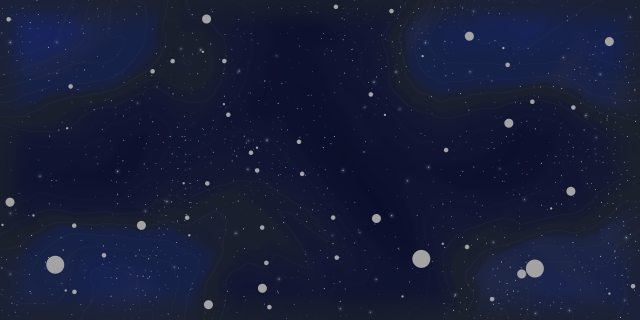
Give the GLSL for this texture, as a WebGL 2 fragment shader.

```glsl
#version 300 es
precision highp float;
// Night sky: dark navy centre with blue contoured clouds towards the corners,
// built from warped layered sines and cut into faint terraces. Flat grey discs,
// clustered pinpoint stars and soft glowing stars are scattered on jittered grids.
uniform vec2 u_resolution;
out vec4 fragColor;

#define DEEP   vec3(0.035, 0.052, 0.160)
#define NAVY   vec3(0.070, 0.088, 0.200)
#define SLATE  vec3(0.110, 0.128, 0.175)
#define BLUE   vec3(0.085, 0.128, 0.280)
#define BRIGHT vec3(0.090, 0.140, 0.365)
#define HAZE   vec3(0.140, 0.162, 0.275)
#define DISC   vec3(0.640)
#define LEVELS 8.0
#define LINE_WIDTH 0.0022
#define DISC_SIZE 0.056
#define DUST_SHARE 0.42
#define GLOW_SHARE 0.30

vec3 hash3(vec2 cell, float seed) {
  vec3 v = fract(vec3(cell.xyx) * vec3(0.1031, 0.1030, 0.0973) + seed * 0.1373);
  v += dot(v, v.yxz + 33.33);
  return fract((v.xxy + v.yzz) * v.zyx);
}

// Layered sines with a growing domain warp, roughly -1 to 1.
float waves(vec2 p) {
  float sum = 0.0, amp = 0.6;
  mat2 turn = mat2(0.8, 0.6, -0.6, 0.8);
  for (int i = 0; i < 4; i++) {
    p += 0.55 * sin(p.yx * 1.3 + vec2(1.7, 4.1) + float(i));
    sum += amp * sin(p.x) * cos(p.y * 0.9 + 0.6);
    p = turn * p * 1.75;
    amp *= 0.48;
  }
  return sum;
}

float coverage(float dist, float radius, float px) {
  return clamp((radius - dist) / px + 0.5, 0.0, 1.0);
}

// Pinpoint stars, gathered where the slow waves are high.
float dust(vec2 p, float cell, float seed, float px) {
  vec2 id = floor(p / cell);
  vec3 place = hash3(id, seed);
  vec3 kind = hash3(id, seed + 5.0);
  vec2 centre = (id + 0.2 + 0.6 * place.xy) * cell;
  float cluster = smoothstep(-0.5, 0.6, waves(id * cell * 5.0 + 11.0));
  float present = step(place.z, DUST_SHARE * (0.12 + 0.88 * cluster));
  float light = 0.10 + 0.50 * kind.x * kind.x;
  return present * light * coverage(length(p - centre), 0.0011 + 0.0006 * kind.y, px);
}

// Stars with a small core and a wide soft halo.
float glow(vec2 p, float cell, float seed, float px) {
  vec2 id = floor(p / cell);
  vec3 place = hash3(id, seed);
  float power = hash3(id, seed + 3.0).x;
  float d = length(p - (id + 0.2 + 0.6 * place.xy) * cell);
  float halo = 0.17 * exp(-d * d / 0.00004);
  return step(place.z, GLOW_SHARE) * (0.4 + 0.6 * power)
       * (halo + 0.45 * coverage(d, 0.0016, px));
}

// Flat discs: each tier halves the cell and the radius.
float discs(vec2 p, float px) {
  vec4 share = vec4(0.50, 0.31, 0.20, 0.025);
  float mask = 0.0;
  for (int i = 0; i < 4; i++) {
    float cell = 0.5 * exp2(-float(i));
    vec2 id = floor(p / cell);
    vec3 place = hash3(id, 17.0 + float(i) * 7.0);
    vec2 centre = (id + 0.12 + 0.76 * place.xy) * cell;
    float present = step(place.z, share[i]);
    mask = max(mask, present * coverage(length(p - centre), DISC_SIZE * cell, px));
  }
  return mask;
}

void main() {
  float px = 1.0 / u_resolution.y;
  vec2 p = gl_FragCoord.xy * px;
  float aspect = u_resolution.x * px;
  vec2 q = abs(p - vec2(0.5 * aspect, 0.5));

  // Cloud height: raised in the corners, hollow along the central cross
  float corner = smoothstep(0.10, 0.75, q.x) * smoothstep(0.03, 0.38, q.y);
  float height = 0.75 * corner + 0.32 * waves(p * 4.2 + 2.0);
  height += 0.003 * sin(p.x * 90.0 + 3.0 * sin(p.y * 70.0));

  // Terraces and their thin outlines
  float level = height * LEVELS;
  float slope = max(fwidth(level) * u_resolution.y, 0.5);
  float band = fract(level);
  float stepped = (floor(level) + smoothstep(0.8, 1.0, band)) / LEVELS;
  float tone = mix(height, stepped, 0.35);
  float outline = coverage(abs(band - 0.5) / slope, LINE_WIDTH * 0.5, px);

  // Sky colours from hollow to peak
  vec3 col = mix(DEEP, NAVY, smoothstep(-0.25, 0.15, tone));
  col = mix(col, SLATE, 0.8 * smoothstep(0.10, 0.26, tone));
  vec3 cloud = mix(BLUE, HAZE, 0.7 * smoothstep(-0.1, 0.5, waves(p * 5.0 + 7.0)));
  col = mix(col, cloud, smoothstep(0.26, 0.44, tone));
  col = mix(col, BRIGHT, smoothstep(0.55, 0.85, tone));
  float border = min(0.5 * aspect - q.x, 0.5 - q.y);
  col = mix(col, SLATE, 0.75 * (1.0 - smoothstep(0.0, 0.11, border)));
  col = mix(col, HAZE + 0.03, 0.35 * outline * smoothstep(-0.1, 0.3, height));

  // Stars and discs
  float stars = dust(p, 0.021, 2.0, px) + dust(p + 0.37, 0.034, 31.0, px);
  stars += glow(p, 0.10, 43.0, px);
  col += stars * vec3(0.92, 0.95, 1.0);
  col = mix(col, DISC, discs(p, px));
  fragColor = vec4(min(col, 1.0), 1.0);
}
```
